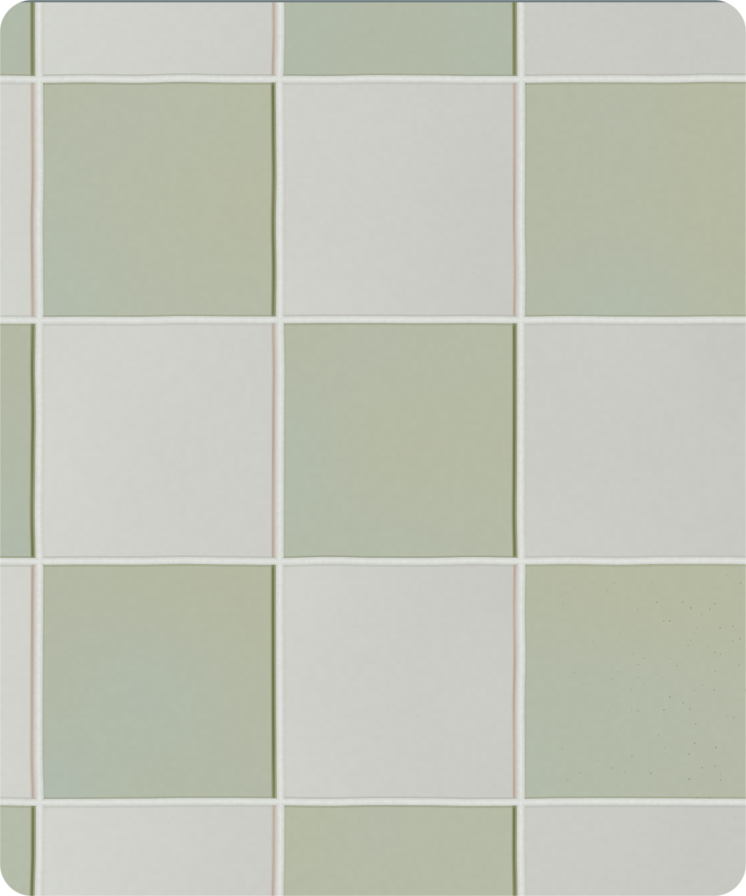
Reproduce this pattern procedurally as a Shadertoy shader.

```glsl
// Checkerboard of glazed sage and off-white square tiles with pale raised grout.

const float PITCH = 0.2690;                 // tile spacing, in canvas heights
const vec2 ORIGIN = vec2(0.0437, 0.1050);   // a grout crossing near the lower left
const float CORNER = 0.036;                 // radius of the panel corners

float hash(vec2 p) {
    vec3 h = fract(vec3(p.xyx) * 0.1031);
    h += dot(h, h.yzx + 33.33);
    return fract((h.x + h.y) * h.z);
}

float noise(vec2 p) {
    vec2 i = floor(p), f = fract(p);
    f = f * f * (3.0 - 2.0 * f);
    return mix(mix(hash(i), hash(i + vec2(1, 0)), f.x),
               mix(hash(i + vec2(0, 1)), hash(i + vec2(1, 1)), f.x), f.y);
}

// Soft-edged strip between two positions
float band(float x, float from, float to, float soft) {
    return smoothstep(from - soft, from + soft, x) - smoothstep(to - soft, to + soft, x);
}

float roundedBox(vec2 p, vec2 halfSize, float radius) {
    vec2 d = abs(p) - halfSize + radius;
    return length(max(d, 0.0)) + min(max(d.x, d.y), 0.0) - radius;
}

// Scattered glaze pits, one candidate per small cell
float specks(vec2 p, float density) {
    vec2 cell = floor(p);
    vec2 centre = 0.3 + 0.4 * vec2(hash(cell + 3.7), hash(cell + 8.1));
    float radius = mix(0.10, 0.26, hash(cell + 5.3));
    float spot = 1.0 - smoothstep(radius * 0.4, radius, length(fract(p) - centre));
    return spot * step(1.0 - density, hash(cell + 1.9));
}

// Glaze colour with a gentle drift inside each tile and across the wall
vec3 glaze(vec2 id, vec2 f, vec2 wall, bool isGreen) {
    float tone = hash(id + 17.0) - 0.5;
    float cloud = noise(f * 2.2 + id * 7.0) - 0.5;
    vec3 colour;
    if (isGreen) {
        float warmth = 0.2 + 0.35 * wall.x + 0.35 * f.y + 0.2 * f.x + 0.5 * cloud + 0.2 * tone;
        colour = mix(vec3(0.695, 0.735, 0.685), vec3(0.715, 0.730, 0.640), clamp(warmth, 0.0, 1.0));
    } else {
        float shade = 0.85 * wall.x + 0.25 * f.x + 0.3 * cloud + 0.3 * tone;
        colour = mix(vec3(0.825, 0.835, 0.805), vec3(0.785, 0.785, 0.765), clamp(shade, 0.0, 1.0));
    }
    return colour + 0.012 * tone;
}

vec3 tiledWall(vec2 p, vec2 wall, float pixel) {
    vec2 q = (p - ORIGIN) / PITCH;
    q += 0.005 * (vec2(noise(q * 5.0), noise(q * 5.0 + 40.0)) - 0.5);
    vec2 id = floor(q), f = q - id;
    bool isGreen = mod(id.x + id.y, 2.0) < 0.5;
    float soft = max(0.8 * pixel / PITCH, 0.003);

    vec3 colour = glaze(id, f, wall, isGreen);
    colour += 0.010 * (noise(q * 45.0) - 0.5);

    // Pits gather on the lower right green tiles
    float wear = isGreen ? smoothstep(0.55, 1.0, wall.x) * (1.0 - smoothstep(0.3, 0.5, wall.y)) : 0.0;
    float pits = specks(q * 38.0, 0.02 + 0.10 * wear);
    colour = mix(colour, colour * vec3(0.86, 0.87, 0.80), pits * (0.12 + 0.6 * wear));

    // Exposed tile side along the right edge, with a darker core
    vec3 side = isGreen ? vec3(0.62, 0.63, 0.50) : vec3(0.80, 0.765, 0.725);
    vec3 core = isGreen ? vec3(0.43, 0.45, 0.31) : vec3(0.71, 0.655, 0.60);
    float uneven = 0.65 + 0.35 * noise(vec2(id.x * 9.0, q.y * 4.0));
    colour = mix(colour, side, band(f.x, 0.962, 0.990, soft));
    colour = mix(colour, core, band(f.x, 0.967, 0.977, soft) * uneven);

    // Thin shadows where the glaze meets the grout
    vec3 shadow = isGreen ? vec3(0.58, 0.60, 0.49) : vec3(0.71, 0.71, 0.68);
    float rim = band(f.y, 0.012, 0.021, soft) + 0.7 * band(f.y, 0.976, 0.986, soft);
    rim += 0.25 * band(f.x, 0.015, 0.024, soft);
    colour = mix(colour, shadow, clamp(rim, 0.0, 1.0) * 0.7 * uneven);

    // Raised grout, brightest along its centre
    vec2 away = min(f, 1.0 - f);
    vec2 joint = 1.0 - smoothstep(vec2(0.016, 0.014) - soft, vec2(0.016, 0.014) + soft, away);
    float ridge = 1.0 - smoothstep(0.0, 0.016, min(away.x, away.y));
    vec3 grout = mix(vec3(0.815, 0.825, 0.800), vec3(0.875, 0.885, 0.865), ridge);
    grout += 0.025 * (noise(q * 90.0) - 0.5);
    return mix(colour, grout, max(joint.x, joint.y));
}

void mainImage(out vec4 fragColor, in vec2 fragCoord) {
    float pixel = 1.0 / iResolution.y;
    vec2 p = fragCoord * pixel;
    vec2 size = iResolution.xy * pixel;
    vec3 colour = tiledWall(p, p / size, pixel);

    // Dark sliver along the top, then rounded panel corners
    float sliver = smoothstep(0.9975 - pixel, 0.9975 + pixel, p.y);
    colour = mix(colour, vec3(0.42, 0.47, 0.48), sliver);
    float outside = roundedBox(p - 0.5 * size, 0.5 * size, CORNER);
    colour = mix(colour, vec3(1.0), smoothstep(-pixel, pixel, outside));
    fragColor = vec4(colour, 1.0);
}
```
